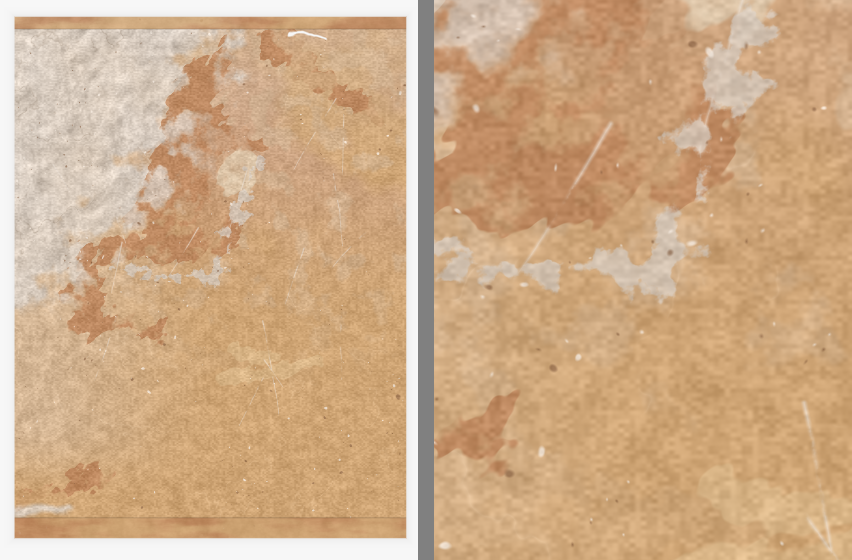
Left: the whole. Right: its middle third, enlarged.
Give the GLSL for this texture, as a WebGL 1 fragment shader.

```glsl
precision highp float;
// A worn ochre board with peeling plaster, rust stains and scratches on a white ground.
uniform vec2 u_resolution;
#define OCHRE vec3(0.81, 0.645, 0.455)
#define TAN vec3(0.83, 0.715, 0.59)
#define PINK vec3(0.79, 0.63, 0.52)
#define PLASTER vec3(0.85, 0.81, 0.77)
#define RUST vec3(0.73, 0.51, 0.35)
#define CREAM vec3(0.87, 0.74, 0.56)
#define GROUND vec3(0.97)
#define GRAIN 0.10
#define RAGGED 0.05
#define SCRATCHES 16

float hash(vec2 p) {
  return fract(sin(dot(p, vec2(127.1, 311.7))) * 43758.5453);
}
float noise(vec2 p) {
  vec2 i = floor(p), f = fract(p);
  f = f * f * (3.0 - 2.0 * f);
  return mix(mix(hash(i), hash(i + vec2(1, 0)), f.x),
             mix(hash(i + vec2(0, 1)), hash(i + vec2(1, 1)), f.x), f.y);
}
float fbm(vec2 p) {
  float sum = 0.0, amp = 0.5;
  for (int i = 0; i < 5; i++) {
    sum += amp * noise(p);
    p = mat2(1.6, 1.2, -1.2, 1.6) * p + 7.3;
    amp *= 0.5;
  }
  return sum;
}
// Distance to a segment whose radius goes from ra to rb
float taper(vec2 p, vec2 a, vec2 b, float ra, float rb) {
  vec2 d = b - a;
  float t = clamp(dot(p - a, d) / dot(d, d), 0.0, 1.0);
  return length(p - a - d * t) - mix(ra, rb, t);
}
float cover(float d, float soft) {
  return 1.0 - smoothstep(-soft, soft, d);
}
// Small specks, one in some cells of a grid
float specks(vec2 p, float cells, float share, float seed) {
  vec2 q = p * cells, id = floor(q) + seed;
  vec2 c = 0.3 + 0.4 * vec2(hash(id), hash(id + 5.1));
  float size = 0.05 + 0.18 * pow(hash(id + 9.7), 3.0);
  return step(hash(id + 2.3), share) * cover(length(fract(q) - c) - size, 0.1);
}
// Rust stains, from thick bodies to pointed tongues
float stainDistance(vec2 p) {
  float d = taper(p, vec2(0.31, 0.62), vec2(0.36, 0.79), 0.075, 0.045);
  d = min(d, taper(p, vec2(0.35, 0.83), vec2(0.40, 0.91), 0.04, 0.02));
  d = min(d, taper(p, vec2(0.19, 0.54), vec2(0.41, 0.59), 0.025, 0.025));
  d = min(d, taper(p, vec2(0.15, 0.54), vec2(0.16, 0.43), 0.02, 0.035));
  d = min(d, taper(p, vec2(0.16, 0.42), vec2(0.30, 0.41), 0.024, 0.002));
  d = min(d, taper(p, vec2(0.40, 0.76), vec2(0.50, 0.72), 0.025, 0.001));
  d = min(d, taper(p, vec2(0.50, 0.92), vec2(0.68, 0.79), 0.03, 0.01));
  return min(d, taper(p, vec2(0.03, 0.105), vec2(0.175, 0.155), 0.008, 0.022));
}

void main() {
  vec2 p = gl_FragCoord.xy / u_resolution.y;
  p.x *= 0.746 * u_resolution.y / u_resolution.x;
  vec2 warp = vec2(fbm(p * 13.0), fbm(p * 13.0 + 31.0)) - 0.48;
  vec2 q = p + RAGGED * warp, v = p + 0.04 * warp;
  float cloud = fbm(p * 7.0 + 3.0), fine = fbm(p * 60.0), worn = fbm(p * 28.0 + 11.0);
  // Ochre board, pinker above and paler at the left
  vec3 color = mix(OCHRE, PINK, smoothstep(0.4, 0.85, p.y) * smoothstep(0.35, 0.6, cloud) * 0.9);
  float pale = smoothstep(0.4, 0.05, q.x) * smoothstep(0.1, 0.25, p.y);
  color = mix(color, TAN, max(pale, 0.6 * smoothstep(0.65, 0.95, q.y)) * 0.9);
  color = mix(color, TAN, 0.6 * smoothstep(0.48, 0.62, worn) * smoothstep(0.25, 0.6, p.y));
  // Plaster, creased and lit from one side
  float edge = q.x - 0.07 - 0.74 * (q.y - 0.45) - 0.04 * sin((q.y - 0.45) * 9.0);
  float plaster = cover(edge + 0.35 * (worn - 0.48), 0.06) * smoothstep(0.41, 0.47, q.y);
  plaster = max(plaster, cover(taper(q, vec2(0.03, 0.085), vec2(0.13, 0.085), 0.014, 0.006), 0.008));
  color = mix(color, PLASTER, plaster * (0.65 + 0.5 * cloud));
  float relief = fbm(q * 32.0) - fbm(q * 32.0 + vec2(0.2, -0.2));
  color += relief * (0.08 + 0.27 * max(plaster, 0.6 * pale));
  float crease = cover(abs(fbm(p * 11.0 + 19.0) - 0.48) - 0.003, 0.014) * smoothstep(0.4, 0.6, worn);
  color += crease * mix(vec3(0.05, 0.06, 0.07), vec3(-0.11, -0.12, -0.13), plaster);
  // Stains, frayed along a slant and worn through
  vec2 slant = vec2(p.x + p.y, p.y - p.x);
  float fray = noise(slant * vec2(24.0, 60.0)) + 0.5 * noise(slant * vec2(70.0, 140.0)) - 0.75;
  float rust = cover(stainDistance(q) + 0.03 * fray, 0.002);
  rust *= mix(0.2, 1.0, smoothstep(0.38, 0.52, worn + 0.3 * (fine - 0.48)));
  color = mix(color, RUST, rust * 0.85);
  // Bare patches and the crumbled pale crack beside them
  float bare = cover(length(q - vec2(0.425, 0.685)) - 0.042 + 0.015 * fray, 0.003);
  color = mix(color, mix(CREAM, PLASTER, 0.5), bare * (0.4 + 0.8 * fine));
  float flake = min(taper(q, vec2(0.40, 0.325), vec2(0.57, 0.355), 0.014, 0.01),
                    taper(q, vec2(0.43, 0.375), vec2(0.49, 0.37), 0.018, 0.006));
  color = mix(color, CREAM, cover(flake + 0.012 * fray, 0.002) * 0.65);
  float crack = min(taper(v, vec2(0.46, 0.70), vec2(0.385, 0.51), 0.007, 0.004),
                    taper(v, vec2(0.385, 0.51), vec2(0.18, 0.51), 0.003, 0.001));
  color = mix(color, PLASTER, cover(crack + 0.06 * (fine - 0.5), 0.003) * 0.75);
  // Scratches, mostly steep and interrupted
  float lines = 0.0;
  for (int i = 0; i < SCRATCHES; i++) {
    vec2 k = vec2(i, 1.0);
    vec2 a = vec2(0.06 + 0.64 * hash(k), 0.25 + 0.68 * hash(k + 1.7));
    vec2 b = a - vec2(0.12 * (hash(k + 3.1) - 0.3), 0.04 + 0.16 * hash(k + 4.3));
    lines = max(lines, cover(taper(p + 0.006 * warp, a, b, 0.001, 0.0003), 0.0015));
  }
  color = mix(color, PLASTER + 0.04, lines * 0.7 * smoothstep(0.35, 0.55, fine));
  // Specks and grain
  color = mix(color, PLASTER + 0.1, specks(v, 90.0, 0.03, 1.0) * 0.8);
  color = mix(color, RUST * 0.7, specks(v, 85.0, 0.02, 4.0) * 0.6);
  color += GRAIN * (noise(p * vec2(300.0, 380.0)) - 0.5 + 1.2 * (fine - 0.48));
  // Strips along the top and bottom, and a white chip
  float strip = max(smoothstep(0.947, 0.949, p.y), smoothstep(0.0765, 0.0745, p.y));
  vec3 stripColor = mix(RUST, OCHRE, smoothstep(0.3, 0.65, fbm(p * vec2(9.0, 35.0))));
  color = mix(color, stripColor + 0.1 * (fine - 0.5), strip * 0.85);
  color *= 1.0 - 0.15 * cover(min(abs(p.y - 0.948), abs(p.y - 0.0755)) - 0.001, 0.0015);
  color = mix(color, GROUND, cover(taper(v, vec2(0.52, 0.94), vec2(0.585, 0.938), 0.003, 0.002), 0.002));
  // Board outline with a faint shadow on the ground
  vec2 box = abs(p - vec2(0.3755, 0.5045)) - vec2(0.3495, 0.4655);
  float outside = max(box.x, box.y);
  vec3 ground = GROUND - 0.05 * exp(-max(outside, 0.0) * 150.0);
  gl_FragColor = vec4(mix(ground, color, cover(outside, 0.0015)), 1.0);
}
```
